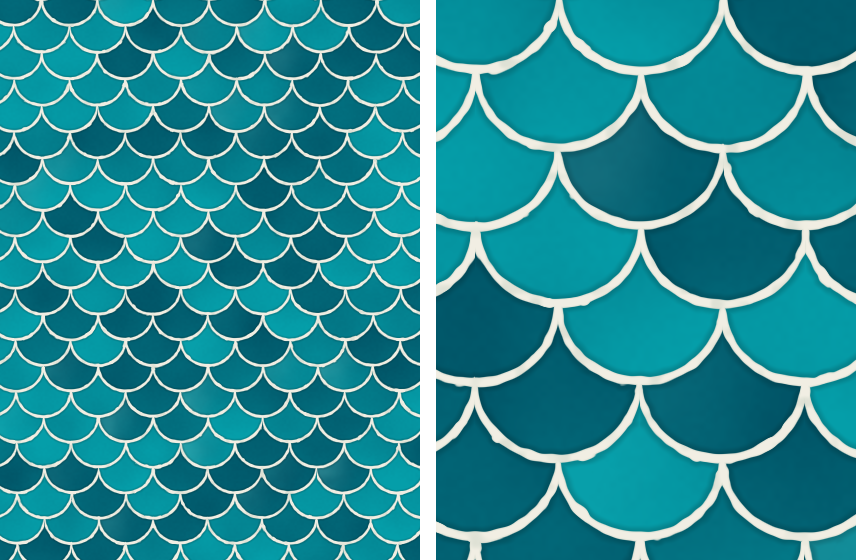
Left, the full canvas; right, a detail of the centre.
A WebGL 1 fragment shader for this pattern:

```glsl
precision highp float;

uniform vec2 u_resolution;

// Layout, in canvas widths measured down from the top edge
const vec2 ANCHOR = vec2(0.3646, 0.0608);
const vec2 TILE_SIZE = vec2(0.1330, 0.1268); // width, height of two rows
const float SHRINK = 0.0234;                 // tiles get smaller downwards

// Tile shape, in tile widths
const float RADIUS = 0.5;
const float JOINT_SIDE = 0.020;              // half width of the grout
const float JOINT_BOTTOM = 0.029;
const float PLACEMENT_JITTER = 0.016;
const float EDGE_ROUGHNESS = 0.012;
const float CHIP_DEPTH = 0.012;

// Colours
const vec3 GLAZE_DEEP = vec3(0.005, 0.355, 0.425);
const vec3 GLAZE_BRIGHT = vec3(0.020, 0.605, 0.650);
const vec3 GLAZE_HAZE = vec3(0.33, 0.69, 0.71);
const vec3 GROUT = vec3(0.945, 0.935, 0.890);
const vec3 GROUT_STAIN = vec3(0.80, 0.83, 0.78);

float hash(vec2 p) {
  vec3 h = fract(vec3(p.xyx) * 0.1031);
  h += dot(h, h.yzx + 33.33);
  return fract((h.x + h.y) * h.z);
}

float noise(vec2 p) {
  vec2 cell = floor(p);
  vec2 f = fract(p);
  f = f * f * (3.0 - 2.0 * f);
  float low = mix(hash(cell), hash(cell + vec2(1.0, 0.0)), f.x);
  float high = mix(hash(cell + vec2(0.0, 1.0)), hash(cell + 1.0), f.x);
  return mix(low, high, f.y);
}

float rowShift(float row) {
  return 0.5 * mod(row, 2.0);
}

// Column and row of the scale nearest to q within a row
vec2 scaleId(vec2 q, float row) {
  return vec2(floor(q.x - rowShift(row) + 0.5), row);
}

// Position relative to the slightly misplaced centre of a scale
vec2 scaleLocal(vec2 q, vec2 id) {
  vec2 centre = vec2(id.x + rowShift(id.y), 0.5 * id.y);
  vec2 jitter = vec2(hash(id + 17.3), hash(id + 41.7)) - 0.5;
  return q - centre - jitter * PLACEMENT_JITTER;
}

// Signed distance to the grout along the lower half circle of a scale
float jointDistance(vec2 p) {
  float arc = p.y > 0.0 ? abs(length(p) - RADIUS)
                        : length(vec2(abs(p.x) - RADIUS, p.y));
  float depth = clamp(p.y / RADIUS, 0.0, 1.0);
  return arc - mix(JOINT_SIDE, JOINT_BOTTOM, depth);
}

vec3 glaze(vec2 q, vec2 id, vec2 p) {
  float tone = hash(id + 5.1);
  tone = mix(tone, smoothstep(0.1, 0.8, tone), 0.6);

  // Gentle slope and cloudy firing inside each tile
  vec2 slope = vec2(hash(id + 71.9), hash(id + 93.1)) - 0.5;
  float cloud = noise(q * 2.3 + id * 3.7) - 0.5;
  tone += 0.35 * dot(p, slope) + 0.16 * cloud + 0.12 * p.y;
  tone += 0.05 * (noise(q * 24.0) - 0.5);
  vec3 colour = mix(GLAZE_DEEP, GLAZE_BRIGHT, clamp(tone, -0.1, 1.06));

  // Pale bloom on a few tiles, stronger towards one side
  float bloom = smoothstep(0.80, 1.0, hash(id + 29.4));
  bloom *= smoothstep(0.35, -0.45, p.x + 0.3 * p.y);
  bloom *= 0.5 + 0.5 * noise(q * 5.0);
  return mix(colour, GLAZE_HAZE, 0.5 * bloom);
}

void main() {
  vec2 canvas = vec2(gl_FragCoord.x, u_resolution.y - gl_FragCoord.y);
  vec2 offset = canvas / u_resolution.x - ANCHOR;
  vec2 q = offset / TILE_SIZE * (1.0 + SHRINK * offset.y);
  float pixel = 1.0 / (u_resolution.x * TILE_SIZE.x);

  // Nearest joint among the rows that reach this band
  float row = floor(q.y * 2.0);
  float joint = 1.0;
  for (int i = -1; i <= 1; i++) {
    vec2 nearId = scaleId(q, row + float(i));
    joint = min(joint, jointDistance(scaleLocal(q, nearId)));
  }

  // The upper scale owns its bulge, the next row fills the rest
  vec2 id = scaleId(q, row);
  if (length(scaleLocal(q, id)) > RADIUS) id = scaleId(q, row + 1.0);
  vec2 p = scaleLocal(q, id);

  // Uneven, chipped tile edges
  joint += EDGE_ROUGHNESS * (noise(q * 15.0) - 0.5);
  joint -= CHIP_DEPTH * smoothstep(0.72, 0.95, noise(q * 9.0 + 60.0));

  vec3 tile = glaze(q, id, p);
  tile *= 1.0 - 0.16 * (1.0 - smoothstep(0.0, 0.05, joint));

  float stain = smoothstep(0.55, 0.95, noise(q * 11.0 + 25.0));
  vec3 grout = mix(GROUT, GROUT_STAIN, 0.5 * stain);
  grout = mix(grout, GROUT_STAIN, 0.5 * smoothstep(-0.014, 0.0, joint));

  float cover = smoothstep(-0.8 * pixel, 0.8 * pixel, joint);
  gl_FragColor = vec4(mix(grout, tile, cover), 1.0);
}
```
